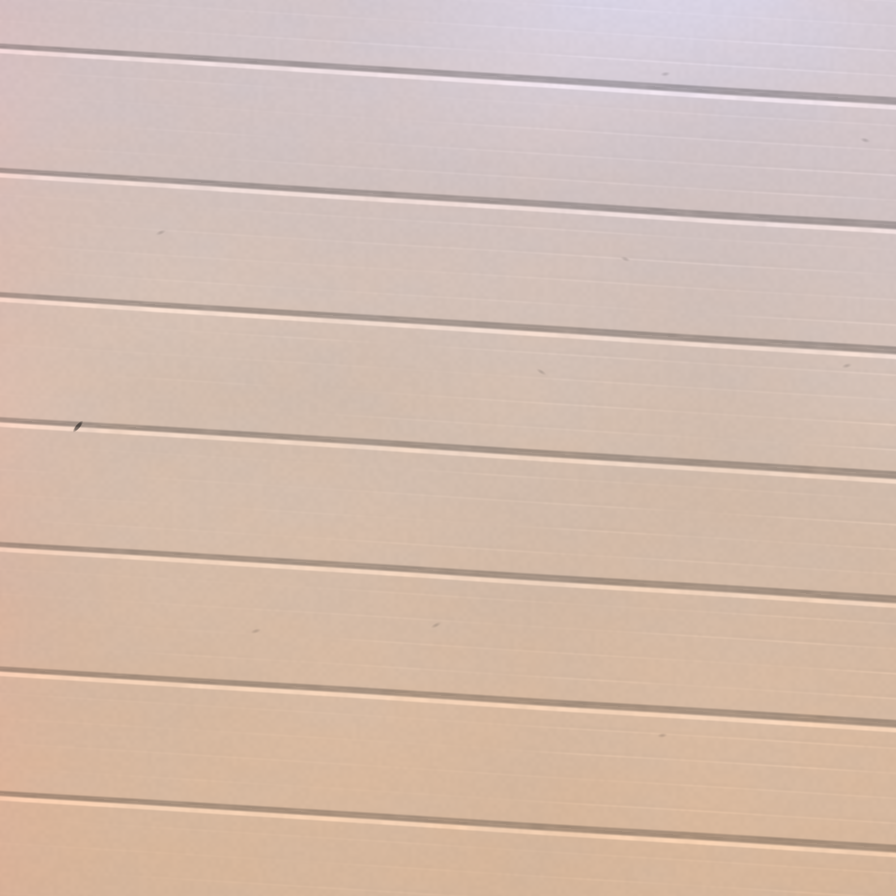
Write a Shadertoy shader that draws this texture.

```glsl
float hash(vec2 p) {
    return fract(sin(dot(p, vec2(127.1, 311.7))) * 43758.5453);
}

float noise(vec2 p) {
    vec2 cell = floor(p), f = fract(p);
    f = f * f * (3.0 - 2.0 * f);
    return mix(mix(hash(cell), hash(cell + vec2(1, 0)), f.x),
               mix(hash(cell + vec2(0, 1)), hash(cell + vec2(1, 1)), f.x), f.y);
}

// Soft-edged stripe around zero
float stripe(float dist, float halfWidth, float soft) {
    return 1.0 - smoothstep(halfWidth - soft, halfWidth + soft, abs(dist));
}

// Sparse short scratches, at most one per grid cell
float specks(vec2 p, float soft) {
    vec2 cell = floor(p * 9.0);
    vec2 center = 0.25 + 0.5 * vec2(hash(cell + 3.1), hash(cell + 7.7));
    vec2 offset = (fract(p * 9.0) - center) / 9.0;
    offset.y -= offset.x * (hash(cell + 5.3) - 0.5);
    float size = length(offset * vec2(0.5, 1.0));
    return step(0.88, hash(cell)) * (1.0 - smoothstep(0.0, 0.002 + soft, size));
}

void mainImage(out vec4 fragColor, in vec2 fragCoord) {
    vec2 uv = fragCoord / iResolution.xy;
    float soft = max(0.0012, 0.7 / iResolution.y);

    // Slanted boards, counted downward from the top
    float wobble = 0.0012 * (noise(vec2(uv.x * 5.0, uv.y * 7.0)) - 0.5);
    float across = 1.0 - uv.y - 0.0618 * uv.x - 0.051 + wobble;
    float board = across / 0.139;
    float groove = (fract(board + 0.5) - 0.5) * 0.139;
    float boardId = floor(board);

    // Warm paint cooling toward the top, with a pale glare at the upper right
    vec3 color = mix(vec3(0.845, 0.72, 0.615), vec3(0.825, 0.745, 0.69), smoothstep(0.0, 0.65, uv.y));
    color = mix(color, vec3(0.82, 0.765, 0.77), smoothstep(0.5, 0.95, uv.y + 0.15 * (uv.x - 0.5)));
    float glare = exp(-dot((uv - vec2(0.75, 1.04)) * vec2(3.2, 6.5), (uv - vec2(0.75, 1.04)) * vec2(3.2, 6.5)));
    color = mix(color, vec3(0.87, 0.86, 0.95), 0.75 * glare);
    color += vec3(0.025, -0.012, -0.012) * exp(-uv.x * 14.0);

    // Blotches, board tone and fine grain
    color *= 1.0 + 0.025 * (noise(uv * vec2(5, 9)) - 0.5);
    color *= 1.0 + 0.012 * (hash(vec2(boardId, 4.0)) - 0.5);
    color *= 1.0 + 0.02 * (noise(uv * 210.0) - 0.5);
    color.rb += 0.012 * (noise(uv * vec2(22, 40)) - 0.5) * vec2(1, -1);

    // Faint ridges, broken up and clearer toward the right
    float ridge = (fract(board * 5.0 + 0.5) - 0.5) * 0.0278;
    float fade = mix(0.2, 1.0, uv.x) * noise(vec2(uv.x * 9.0, floor(board * 5.0 + 0.5) * 3.7));
    color *= 1.0 + 0.055 * fade * stripe(ridge, 0.001, soft);
    color *= 1.0 - 0.015 * fade * stripe(ridge + 0.003, 0.0015, soft);

    // Dark groove with a lit lower lip
    float wear = noise(vec2(uv.x * 60.0, boardId + 20.0));
    float shadow = stripe(groove, mix(0.0027, 0.0041, uv.x), 1.3 * soft);
    color *= 1.0 - (0.2 + 0.05 * wear) * shadow;
    float lip = stripe(groove - mix(0.0058, 0.0075, uv.x), 0.0023, 1.2 * soft);
    color = mix(color, min(color * 1.15, 1.0), lip * (0.8 + 0.3 * wear));

    // Specks, and one chip on a groove near the left edge
    color *= 1.0 - 0.13 * specks(uv, soft);
    vec2 chip = uv - vec2(0.087, 0.524);
    chip.x -= chip.y * 0.7;
    color *= 1.0 - 0.5 * (1.0 - smoothstep(0.002, 0.005, length(chip * vec2(1.3, 0.7))));

    fragColor = vec4(color, 1.0);
}
```
